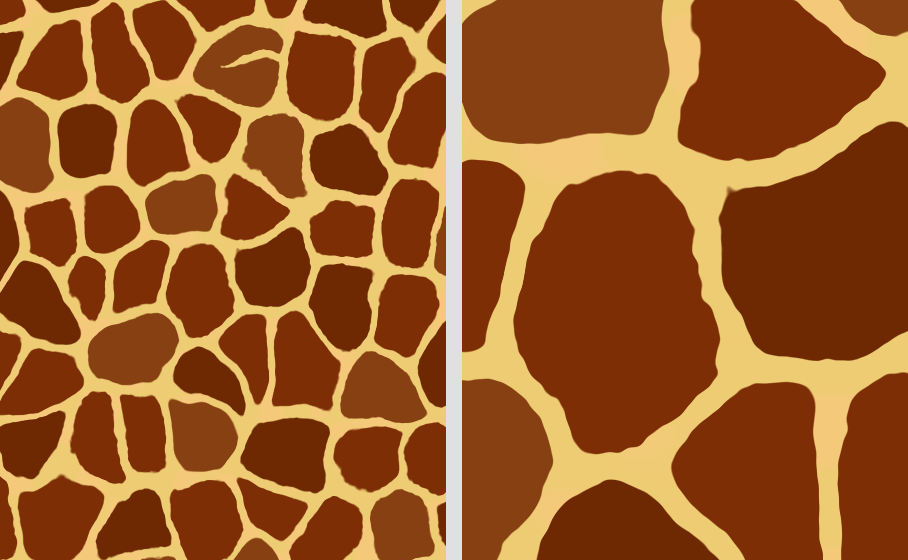
Left, the full canvas; right, a detail of the centre.
This pattern is drawn by a Shadertoy shader. Its source:

```glsl
const vec2  CELLS = vec2(8.2, 7.3);     // patches per canvas height, along x and y
const float JITTER = 0.78;              // scatter of the patch centres
const float WARP = 0.13;                // bending of the patch outlines
const float HALF_GAP = 0.062;           // half width of the pale seams
const float GAP_VARIATION = 0.035;
const float CORNER_SOFTNESS = 0.058;
const float RAGGEDNESS = 0.055;         // fine roughness of the edges
const float RAGGED_SCALE = 9.0;
const float LIGHT_SHARE = 0.18;
const float DARK_SHARE = 0.22;
const float SLIT_SHARE = 0.06;          // patches with a torn notch
const float SLIT_WIDTH = 0.06;

const vec3 SEAM = vec3(0.93, 0.80, 0.45);
const vec3 SEAM_WARM = vec3(0.96, 0.79, 0.48);
const vec3 BROWN = vec3(0.49, 0.18, 0.02);
const vec3 BROWN_DARK = vec3(0.43, 0.16, 0.01);
const vec3 BROWN_LIGHT = vec3(0.53, 0.25, 0.07);

float hash(vec2 p) {
    return fract(sin(dot(p, vec2(127.1, 311.7))) * 43758.5);
}

vec2 hash2(vec2 p) {
    return vec2(hash(p), hash(p + 57.3));
}

float noise(vec2 p) {
    vec2 i = floor(p), f = fract(p);
    f = f * f * (3.0 - 2.0 * f);
    return mix(mix(hash(i), hash(i + vec2(1, 0)), f.x),
               mix(hash(i + vec2(0, 1)), hash(i + vec2(1, 1)), f.x), f.y);
}

// Scattered centre of a patch, with every other row shifted by half a step
vec2 patchCentre(vec2 id) {
    vec2 stagger = vec2(0.5 * mod(id.y, 2.0) - 0.25, 0.0);
    return id + 0.5 + stagger + JITTER * (hash2(id) - 0.5);
}

vec2 nearestPatch(vec2 p) {
    vec2 base = floor(p), best = base;
    float bestDist = 1e3;
    for (int y = -2; y <= 2; y++)
    for (int x = -2; x <= 2; x++) {
        vec2 id = base + vec2(x, y);
        vec2 d = patchCentre(id) - p;
        if (dot(d, d) < bestDist) { bestDist = dot(d, d); best = id; }
    }
    return best;
}

// Smooth minimum of the distances to all sides, which rounds the corners
float edgeDistance(vec2 p, vec2 id) {
    vec2 own = patchCentre(id) - p;
    float sum = 0.0;
    for (int y = -2; y <= 2; y++)
    for (int x = -2; x <= 2; x++) {
        if (x == 0 && y == 0) continue;
        vec2 other = patchCentre(id + vec2(x, y)) - p;
        float side = dot(0.5 * (own + other), normalize(other - own));
        sum += exp(-side / CORNER_SOFTNESS);
    }
    return -CORNER_SOFTNESS * log(sum);
}

// Tapered notch running from near the centre to one side
float slitDistance(vec2 q, float seed) {
    q.x *= seed < 0.5 ? -1.0 : 1.0;
    q.y += 0.08 * (noise(q * 5.0 + seed * 40.0) - 0.5);
    float along = q.x + 0.12;
    float taper = SLIT_WIDTH * smoothstep(-0.1, 0.3, along);
    return length(vec2(min(along, 0.0), q.y)) - taper;
}

void mainImage(out vec4 fragColor, in vec2 fragCoord) {
    vec2 p = fragCoord / iResolution.y * CELLS + vec2(13.0, 27.0);

    // Bend the plane, then find the patch
    vec2 bend = vec2(noise(p * 1.8), noise(p * 1.8 + 31.7)) - 0.5;
    vec2 ripple = vec2(noise(p * 4.5 + 9.1), noise(p * 4.5 + 73.2)) - 0.5;
    vec2 w = p + 2.0 * WARP * bend + 0.5 * WARP * ripple;
    vec2 id = nearestPatch(w);

    // Patch outline with uneven seams
    float gap = HALF_GAP + GAP_VARIATION * (noise(p * 1.1 + 5.0) - 0.5);
    float body = edgeDistance(w, id) - gap;
    if (hash(id + 8.6) < SLIT_SHARE)
        body = min(body, slitDistance(w - patchCentre(id), hash(id + 2.4)));

    // Fine ragged edge, stronger on some patches
    float grain = 0.65 * noise(p * RAGGED_SCALE) + 0.35 * noise(p * RAGGED_SCALE * 2.3);
    body += RAGGEDNESS * mix(0.3, 1.0, hash(id + 4.2)) * (grain - 0.5);

    // Even spread of the three browns
    float tone = fract(dot(id, vec2(0.7549, 0.5698)) + 0.15 * hash(id + 6.9));
    vec3 fur = tone < LIGHT_SHARE ? BROWN_LIGHT
             : tone > 1.0 - DARK_SHARE ? BROWN_DARK : BROWN;
    vec3 seam = mix(SEAM, SEAM_WARM, smoothstep(0.55, 0.75, noise(p * 3.0 + 17.0)));

    float aa = 0.8 * CELLS.x / iResolution.y;
    fragColor = vec4(mix(seam, fur, smoothstep(-aa, aa, body)), 1.0);
}
```
